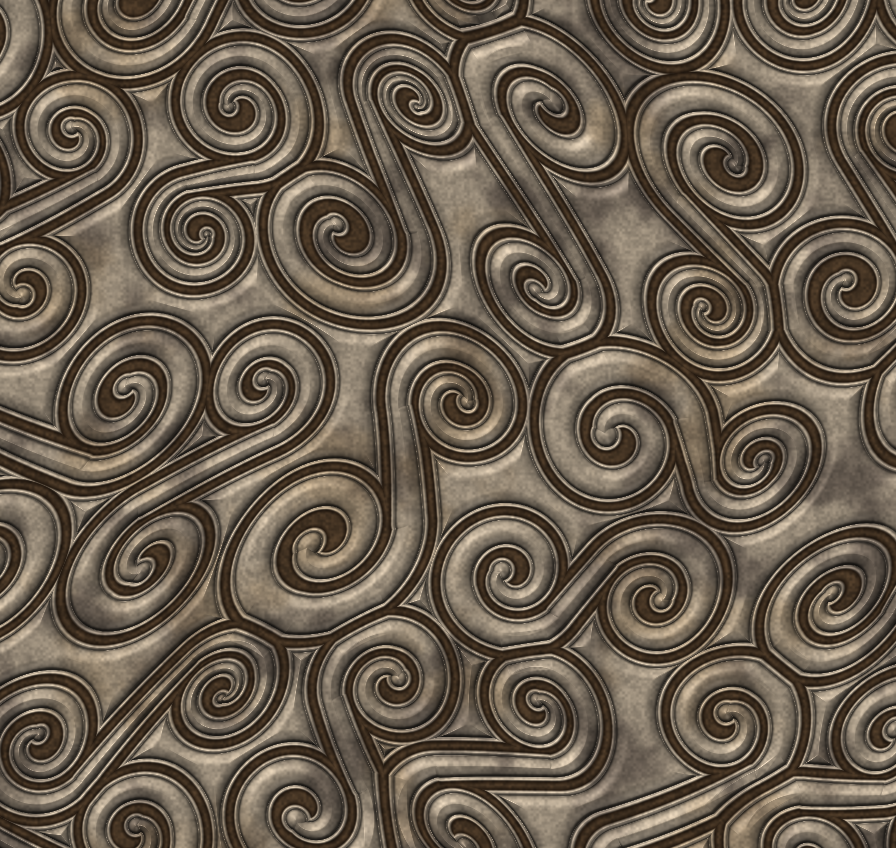
This pattern is drawn by a Shadertoy shader. Its source:

```glsl
// Carved stone relief of interlocking S-scrolls with spiral ends and concave filler stones.
const float TAU = 6.2831853, CELLS_PER_HEIGHT = 5.1;

float hash(vec2 p) { return fract(sin(dot(p, vec2(127.1, 311.7))) * 43758.5453); }

float noise(vec2 p) {
    vec2 i = floor(p), f = fract(p);
    f = f * f * (3.0 - 2.0 * f);
    return mix(mix(hash(i), hash(i + vec2(1, 0)), f.x),
               mix(hash(i + vec2(0, 1)), hash(i + vec2(1, 1)), f.x), f.y);
}

float fbm(vec2 p) {
    float sum = 0.0;
    for (float amp = 0.53; amp > 0.05; amp *= 0.5) {
        sum += amp * noise(p);
        p = mat2(1.6, 1.2, -1.2, 1.6) * p + 3.7;
    }
    return sum;
}

// Jittered triangular lattice of spiral centres
vec2 nodeCentre(vec2 cell) {
    vec2 jitter = vec2(hash(cell), hash(cell + 37.3)) - 0.5;
    return vec2(cell.x + 0.5 * cell.y, 0.866 * cell.y) + 0.27 * jitter;
}

float nodeWeight(vec2 cell) { return mix(0.68, 1.32, hash(cell + 71.9)); }

// Largest radius that respects the six neighbours
float nodeRadius(vec2 cell) {
    vec2 centre = nodeCentre(cell), stepDir = vec2(1, 0);
    float weight = nodeWeight(cell), radius = 1.0;
    for (int i = 0; i < 6; i++) {
        vec2 other = cell + stepDir;
        float share = weight / (weight + nodeWeight(other));
        radius = min(radius, share * distance(centre, nodeCentre(other)));
        stepDir = vec2(-stepDir.y, stepDir.x + stepDir.y);
    }
    return 1.15 * radius - 0.02;
}

// Each two by two block splits at random into two pairs
vec2 partnerOffset(vec2 cell) {
    vec2 block = floor(cell * 0.5), side = 1.0 - 2.0 * (cell - 2.0 * block);
    return hash(block + 5.3) > 0.5 ? vec2(side.x, 0) : vec2(0, side.y);
}

// Inward travel of the spiral, slow at first
float windIn(float t, float pitch) { return pitch * t * t / (t + 2.5) / TAU; }

// Half of an S-scroll: x = distance to the band, y = distance to its hull
vec2 halfScroll(vec2 q, float radius, float reach, float width, float joinWidth) {
    float start = radius - 0.5 * width, groove = 0.1 * radius;
    float pitch = (0.96 * width + groove) / 0.715;
    float tilt = acos(min(start / reach, 1.0));
    q = mat2(cos(tilt), -sin(tilt), sin(tilt), cos(tilt)) * q;
    // Straight stem leading to the partner
    float stem = sqrt(max(reach * reach - start * start, 0.0001));
    float along = clamp(-q.y / stem, 0.0, 1.0), r = length(q);
    float band = length(q - vec2(start, -along * stem)) - 0.5 * mix(width, joinWidth, along);
    float angle = mod(atan(q.y, q.x) + TAU, TAU);
    float hull = min(band, r - radius + windIn(angle, pitch));
    // Spiral arm that swells, then tapers
    float g = TAU * (0.88 * radius - 0.375 * width) / pitch;
    float tEnd = 0.5 * (g + sqrt(g * g + 10.0 * g));
    for (float t = angle; t <= tEnd; t += TAU) {
        float travel = windIn(t, pitch);
        float thick = min(windIn(t + TAU, pitch) - travel - groove, width * mix(1.35, 0.75, t / tEnd));
        band = min(band, abs(r - radius + travel + 0.5 * thick) - 0.5 * thick);
    }
    // Rounded bulb at the inner end
    vec2 tip = 0.12 * radius * vec2(cos(tEnd), sin(tEnd));
    return vec2(min(band, length(q - tip) - 0.44 * width), hull);
}

// Depth inside the raised stone, negative in the grooves
float stoneDepth(vec2 p) {
    p += 0.2 * vec2(sin(1.4 * p.y + 0.6), sin(1.3 * p.x + 2.1));
    float row = p.y / 0.866, nearest = 9.0, second = 9.0, hull = 9.0;
    vec2 base = floor(vec2(p.x - 0.5 * row, row) + 0.5), nearestId = vec2(-99);
    for (int i = 0; i < 9; i++) {
        vec2 cell = base + vec2(i % 3 - 1, i / 3 - 1);
        vec2 centre = nodeCentre(cell), q = p - centre;
        if (dot(q, q) > 1.1) continue;
        vec2 mate = cell + partnerOffset(cell), id = min(cell, mate), axis = nodeCentre(mate) - centre;
        float ra = nodeRadius(cell), rb = nodeRadius(mate), gap = length(axis);
        float hand = hash(id + 11.7) > 0.5 ? 1.0 : -1.0, thick = mix(0.29, 0.42, hash(id + 23.1));
        vec2 local = vec2(dot(q, axis), hand * dot(q, vec2(-axis.y, axis.x))) / gap;
        vec2 d = halfScroll(local, ra, gap * ra / (ra + rb), thick * ra, 0.5 * thick * (ra + rb));
        hull = min(hull, d.y);
        // Keep the two closest scrolls so that a groove can part them
        bool sameScroll = all(equal(id, nearestId));
        if (!sameScroll) second = min(second, max(d.x, nearest));
        if (d.x < nearest) { nearest = d.x; nearestId = id; }
    }
    return max(-max(nearest, 0.5 * (nearest - second) + 0.028), hull - 0.055);
}

float line(float e, float at) { float x = (e - at) / 0.009; return exp(-x * x); }

// Outer ledge, incised line, then a rounded dome
float relief(float e) {
    float t = clamp((e - 0.028) / 0.075, 0.0, 1.0);
    return 0.018 * smoothstep(-0.012, 0.008, e) - 0.009 * line(e, 0.026) + 0.045 * t * (2.0 - t);
}

void mainImage(out vec4 fragColor, in vec2 fragCoord) {
    float pixel = CELLS_PER_HEIGHT / iResolution.y, eps = 0.0075;
    vec2 p = fragCoord * pixel;
    float e = stoneDepth(p), h = relief(e);
    float dx = relief(stoneDepth(p + vec2(eps, 0))) - h, dy = relief(stoneDepth(p + vec2(0, eps))) - h;
    vec3 normal = normalize(vec3(-dx, -dy, eps));
    // Weathered stone and dark earth
    float grain = 0.5 * fbm(p * 17.0 + 9.0) + 0.5 * noise(p * 60.0);
    vec3 stone = mix(vec3(0.38, 0.34, 0.3), vec3(0.58, 0.53, 0.46), smoothstep(0.22, 0.58, fbm(p * 3.6)));
    stone = mix(stone, vec3(0.52, 0.43, 0.31), 0.4 * smoothstep(0.5, 0.75, fbm(p * 2.1 + 31.0)));
    stone *= 0.78 + 0.44 * grain;
    vec3 earth = mix(vec3(0.13, 0.09, 0.055), vec3(0.27, 0.205, 0.14), smoothstep(0.0, 0.028, -e));
    earth *= 0.65 + 0.7 * grain;
    // Light from above with a weak fill from below
    vec3 light = normalize(vec3(-0.3, 0.6, 0.75));
    float diffuse = max(dot(normal, light), 0.0) / light.z;
    float gloss = pow(max(dot(normal, normalize(light + vec3(0, 0, 1))), 0.0), 28.0);
    float fill = pow(max(dot(normal, normalize(vec3(0.25, -0.5, 0.85))), 0.0), 24.0);
    float edge = smoothstep(0.0, 0.02, e) * (1.0 - smoothstep(0.05, 0.1, e));
    vec3 lit = stone * (0.4 + 0.6 * diffuse) * (1.0 - 0.5 * line(e, 0.026));
    lit += vec3(0.78, 0.73, 0.67) * ((0.36 * gloss + 0.2 * fill) * (0.2 + 0.8 * edge) + 0.1 * line(e, 0.008));
    float soft = max(0.007, 0.7 * pixel);
    fragColor = vec4(mix(earth, lit, smoothstep(-soft, soft, e)), 1.0);
}
```
